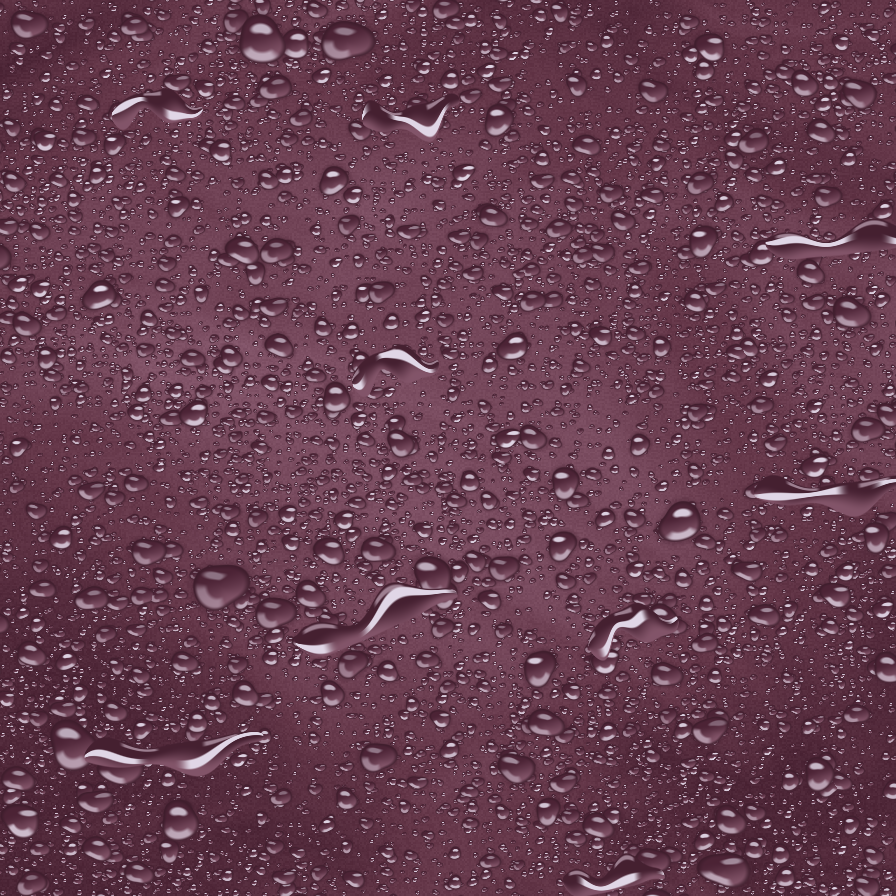
Reproduce this texture procedurally as a WebGL 1 fragment shader.

```glsl
precision highp float;
// Water drops and spilled streaks beaded on a plum-coloured cloth.
uniform vec2 u_resolution;

const vec3 SHADE = vec3(0.27, 0.125, 0.19);
const vec3 PLUM = vec3(0.395, 0.215, 0.285);
const vec3 MAUVE = vec3(0.51, 0.33, 0.41);
const vec3 PALE = vec3(0.70, 0.59, 0.66);
const vec3 GLINT = vec3(0.88, 0.84, 0.90);
const float TAU = 6.2832;

vec2 hash2(vec2 p) {
  vec2 k = vec2(dot(p, vec2(127.1, 311.7)), dot(p, vec2(269.5, 183.3)));
  return fract(sin(k) * 43758.5);
}

// Layered, turned sines: soft clouds in about -1..1
float clouds(vec2 p) {
  float sum = 0.0, amp = 0.55;
  for (int i = 0; i < 5; i++) {
    p = mat2(0.8, 0.6, -0.6, 0.8) * p * 1.75 + 0.9 * sin(p.yx * 1.3) + 1.7;
    sum += amp * sin(p.x) * cos(p.y);
    amp *= 0.65;
  }
  return sum;
}

// Falls from 1 to 0 as x goes from lo to hi
float fall(float lo, float hi, float x) {
  return 1.0 - smoothstep(lo, hi, x);
}

vec3 cloth(vec2 uv, float grain) {
  float tone = clouds(uv * vec2(2.4, 4.2) + 3.0);
  float edge = smoothstep(0.2, 0.7, length((uv - vec2(0.5, 0.58)) * vec2(0.8, 1.15)));
  float level = 0.38 + 0.75 * tone - 0.75 * edge;
  vec3 col = mix(PLUM, MAUVE, clamp(level, 0.0, 1.0));
  col = mix(col, SHADE, clamp(-level, 0.0, 0.75));
  return col + 0.04 * (grain - 0.5);
}

// One drop: q is the place inside it, rho its distance (1 at the rim)
vec3 shadeDrop(vec3 base, vec2 q, float rho, float soft, vec2 kind) {
  float inside = fall(1.0 - soft, 1.0 + soft, rho);
  vec3 col = mix(base, SHADE, 0.35 * fall(0.95, 1.35, rho));
  float lit = smoothstep(-0.5, 0.95, 0.35 * q.x - q.y);
  vec3 body = mix(SHADE * 1.1, MAUVE, lit);
  body = mix(body, SHADE * 0.85, 0.8 * smoothstep(0.75, 1.0, rho));
  // lit crescent below and window glint above
  vec2 lowSide = normalize(vec2(kind.y * 1.1 - 0.85, -0.8));
  float facing = dot(q, lowSide) / max(rho, 0.01);
  float crescent = smoothstep(0.42, 0.62, rho) * fall(0.82, 0.98, rho) * smoothstep(0.5, 0.85, facing);
  vec2 window = q - vec2(0.7 * kind.x - 0.3, 0.46);
  float glint = fall(0.2, 0.42, length(window * vec2(0.75, 1.7)));
  body = mix(body, mix(PALE, GLINT, kind.y), crescent * (0.6 + 0.4 * kind.x));
  body = mix(body, GLINT, glint * (0.35 + 0.65 * kind.y));
  return mix(col, body, inside);
}

// Scatters drops on a jittered grid and shades the nearest one
vec3 dropLayer(vec3 base, vec2 uv, float count, vec2 radii, float density, float px) {
  vec2 cell = floor(uv * count), nearQ = vec2(9.0), nearKind = vec2(0.0);
  float nearRho = 9.0, nearR = 1.0;
  for (int j = -1; j <= 1; j++) {
    for (int i = -1; i <= 1; i++) {
      vec2 id = cell + vec2(float(i), float(j));
      vec2 place = 0.1 + 0.8 * hash2(id + count);
      vec2 pick = hash2(id + count * 3.1 + 7.0);
      vec2 at = id / count;
      float patchy = 0.85 + 0.25 * sin(at.x * 9.0 + 2.0 * sin(at.y * 11.0));
      if (pick.x < density * patchy) {
        vec2 kind = fract(pick * vec2(37.0, 53.0));
        float r = mix(radii.x, radii.y, pick.y);
        vec2 q = (uv - (id + place) / count) / r;
        q.y *= 1.0 + 0.35 * kind.x;
        float a = atan(q.y, q.x + 0.0001);
        float wobble = 1.0 + 0.13 * sin(2.0 * a + TAU * kind.y) + 0.07 * sin(3.0 * a + TAU * kind.x);
        q /= wobble;
        float rho = length(q);
        if (rho < nearRho) {
          nearRho = rho; nearQ = q; nearKind = kind; nearR = r;
        }
      }
    }
  }
  return shadeDrop(base, nearQ, nearRho, min(px / nearR, 0.4), nearKind);
}

// A long wavy spill with bright ribbons along it
vec3 streak(vec3 base, vec2 p, vec2 halfSize, float phase, float px) {
  float t = p.x / halfSize.x;
  float bend = 0.4 * halfSize.y * (sin(t * 3.5 + phase) + 0.3 * sin(t * 8.0 + phase * 2.0));
  float taper = sqrt(max(1.0 - t * t * t * t, 0.0));
  float thick = halfSize.y * taper * (0.72 + 0.28 * sin(t * 6.0 + phase * 3.0)) + 0.0001;
  float v = (p.y - bend) / thick;
  float soft = min(px / thick, 0.8);
  float inside = fall(1.0 - soft, 1.0 + soft, abs(v)) * fall(0.98, 1.0, abs(t));
  vec3 body = mix(MAUVE, SHADE, smoothstep(-1.0, 0.4, v + 0.4 * sin(t * 5.0 + phase)));
  float path = 0.6 * sin(t * 2.5 + phase * 1.7);
  float ribbon = fall(0.2, 0.2 + max(soft, 0.14), abs(v - path));
  float broken = smoothstep(-0.7, -0.1, sin(t * 4.0 + phase * 2.3) + 0.2);
  float rimLine = fall(0.06, 0.1 + max(soft, 0.1), abs(v - 0.75)) * smoothstep(0.0, 0.5, sin(t * 7.0 + phase));
  body = mix(body, PALE, 0.8 * rimLine);
  body = mix(body, GLINT, ribbon * broken);
  return mix(base, body, inside);
}

void main() {
  vec2 uv = gl_FragCoord.xy / u_resolution;
  float px = 1.0 / min(u_resolution.x, u_resolution.y);
  vec3 col = cloth(uv, hash2(floor(uv * 512.0)).x);
  // fine mist first, large drops last
  col = dropLayer(col, uv, 92.0, vec2(0.002, 0.004), 0.85, px);
  col = dropLayer(col, uv, 52.0, vec2(0.004, 0.0075), 0.65, px);
  col = dropLayer(col, uv, 29.0, vec2(0.0075, 0.0125), 0.52, px);
  col = dropLayer(col, uv, 17.0, vec2(0.012, 0.019), 0.42, px);
  col = dropLayer(col, uv, 9.0, vec2(0.02, 0.029), 0.25, px);
  for (int i = 0; i < 9; i++) {
    float n = float(i);
    vec2 rnd = hash2(vec2(n, 4.7));
    vec2 p = uv - fract(vec2(0.755, 0.57) * n + vec2(0.42, 0.31));
    float tilt = mix(-0.05, 0.35, rnd.x);
    p = mat2(cos(tilt), -sin(tilt), sin(tilt), cos(tilt)) * p;
    col = streak(col, p, vec2(mix(0.05, 0.11, rnd.y), mix(0.017, 0.024, rnd.x)), n * 2.1, px);
  }
  gl_FragColor = vec4(clamp(col, 0.0, 1.0), 1.0);
}
```
